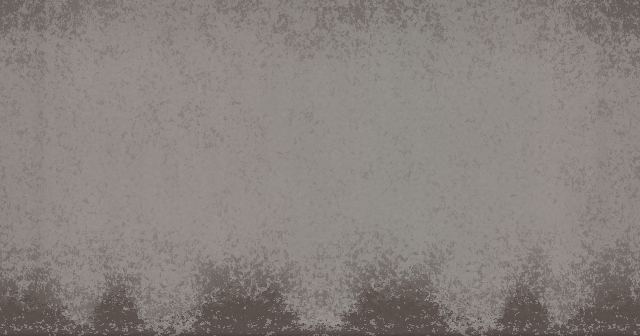
Write a Shadertoy shader that draws this texture.

```glsl
// Weathered plaster wall: a soft warm-grey field with streaks and fine grain,
// speckled with grime at the rim and eaten away along the foot by near-mirrored
// stains. Layers of gradient noise are thresholded against smooth profiles.

const vec3 WARM_PLASTER = vec3(0.582, 0.556, 0.542);
const vec3 COOL_PLASTER = vec3(0.570, 0.555, 0.537);
const vec3 PALE_FLAKE   = vec3(0.610, 0.590, 0.580);
const vec3 GRIME        = vec3(0.370, 0.330, 0.310);
const vec3 BARE_WALL    = vec3(0.350, 0.308, 0.292);

vec2 gradientAt(vec2 cell) {
    vec2 k = vec2(dot(cell, vec2(127.1, 311.7)), dot(cell, vec2(269.5, 183.3)));
    return fract(sin(k) * 43758.5) * 2.0 - 1.0;
}

float gradientNoise(vec2 p) {
    vec2 i = floor(p), f = fract(p);
    vec2 u = f * f * f * (f * (f * 6.0 - 15.0) + 10.0);
    float a = dot(gradientAt(i), f);
    float b = dot(gradientAt(i + vec2(1, 0)), f - vec2(1, 0));
    float c = dot(gradientAt(i + vec2(0, 1)), f - vec2(0, 1));
    float d = dot(gradientAt(i + vec2(1, 1)), f - vec2(1, 1));
    return 1.4 * mix(mix(a, b, u.x), mix(c, d, u.x), u.y);
}

// Fractal sum, roughly -0.6 to 0.6
float fbm(vec2 p, int octaves, float gain) {
    float sum = 0.0, amp = 1.0, power = 0.0;
    for (int i = 0; i < octaves; i++) {
        sum += amp * gradientNoise(p);
        power += amp * amp;
        amp *= gain;
        p = mat2(1.6, 1.2, -1.2, 1.6) * p + 7.3;
    }
    return 0.75 * sum / sqrt(power);
}

float hump(float x, float centre, float width) {
    float d = (x - centre) / width;
    return exp(-d * d);
}

// Flat-topped bump with soft shoulders
float plateau(float x, float centre, float halfWidth, float soft) {
    return 1.0 - smoothstep(halfWidth - soft, halfWidth + soft, abs(x - centre));
}

// Where stains climb from the foot; m runs from the axis (0) to the sides (1)
float stainColumns(float m) {
    return plateau(m, 0.235, 0.135, 0.06)
         + 0.9 * plateau(m, 0.635, 0.06, 0.04)
         + 0.75 * plateau(m, 0.96, 0.13, 0.07);
}

vec3 plaster(vec2 uv, vec2 p, vec2 q, float m) {
    float cool = hump(uv.x, 0.63, 0.17);
    vec3 col = mix(WARM_PLASTER, COOL_PLASTER, cool);
    float clouds = fbm(p * 4.0, 4, 0.7);
    float streaks = fbm(vec2(q.x * 22.0, q.y * 3.0), 3, 0.7);
    float grain = fbm(p * 75.0, 2, 0.9);
    float drip = hump(m, 0.88, 0.018) + 0.5 * hump(m, 0.65, 0.02);
    float light = 1.0 + 0.018 * clouds + 0.016 * streaks + 0.050 * grain;
    light -= 0.03 * drip * (0.6 + streaks);
    // Broad fall-off towards top, foot and sides
    light -= 0.06 * smoothstep(0.75, 1.05, uv.y);
    light -= 0.02 * smoothstep(0.38, 0.05, uv.y);
    light -= 0.035 * smoothstep(0.70, 1.0, m);
    return col * light;
}

// Crisp speckled grime, dense at the rim and sparse in the field
float rimGrime(vec2 uv, vec2 p, vec2 q, float m) {
    float top = smoothstep(0.70, 1.04, uv.y);
    float corner = smoothstep(0.55, 1.0, m) * (uv.x > 0.5 ? 1.0 : 0.75);
    float topMiddle = hump(uv.x, 0.59, 0.12) + 0.4 * hump(uv.x, 0.41, 0.10);
    float amount = 0.07 + top * (0.16 + 0.28 * corner + 0.16 * topMiddle);
    amount += 0.12 * corner + 0.10 * hump(length(uv - vec2(0.30, 0.66)), 0.0, 0.10);
    float low = smoothstep(0.40, 0.07, uv.y);
    amount += low * (0.25 + 0.36 * low * stainColumns(m));
    float speckle = fbm(q * vec2(62.0, 54.0), 3, 1.0);
    float patches = fbm(p * vec2(13.0, 10.0) + 3.7, 3, 0.8);
    float cover = amount + 0.95 * speckle + 0.50 * patches;
    return (0.15 + 1.1 * amount) * smoothstep(0.14, 0.62, cover);
}

// Exposed areas along the foot, with crumbling upper borders
float exposedWall(vec2 uv, vec2 q, float m) {
    float ragged = fbm(q * vec2(15.0, 20.0) + 11.0, 3, 0.8);
    float crumbs = fbm(q * vec2(62.0, 76.0) + 2.3, 3, 0.95);
    float height = 0.040 + 0.080 * stainColumns(m) - 0.012 * hump(m, 0.0, 0.10);
    float depth = height - uv.y + 0.062 * ragged + 0.095 * crumbs;
    return smoothstep(-0.014, 0.018, depth);
}

// Pale remnants left inside the exposed areas
float paleFlakes(vec2 uv, vec2 q, float m) {
    float chips = fbm(q * vec2(46.0, 60.0) + 5.1, 3, 0.95);
    float clumps = fbm(q * vec2(12.0, 18.0) + 8.4, 2, 0.7);
    float bias = 0.20 * hump(uv.y, 0.028, 0.020)
               + 0.20 * hump(m, 0.0, 0.12)
               + 0.20 * hump(m, 0.47, 0.10)
               + 0.12 * hump(m, 0.77, 0.08);
    float cover = chips + 0.3 * clumps + bias;
    return smoothstep(0.30, 0.46, cover) * smoothstep(0.28, 0.12, uv.y);
}

void mainImage(out vec4 fragColor, in vec2 fragCoord) {
    vec2 uv = fragCoord / iResolution.xy;
    vec2 p = fragCoord / iResolution.y;
    float fromAxis = abs(uv.x - 0.501);
    float m = 2.0 * fromAxis;
    vec2 q = vec2(fromAxis * iResolution.x / iResolution.y, uv.y);
    q += 0.006 * vec2(gradientNoise(p * 9.0), gradientNoise(p * 9.0 + 31.0));

    vec3 col = plaster(uv, p, q, m);
    col = mix(col, GRIME, clamp(rimGrime(uv, p, q, m), 0.0, 0.85));
    float bare = exposedWall(uv, q, m);
    vec3 bareCol = BARE_WALL * (1.0 + 0.10 * fbm(p * 60.0, 3, 0.9));
    col = mix(col, bareCol, 0.92 * bare);
    col = mix(col, PALE_FLAKE, 0.66 * paleFlakes(uv, q, m));
    col *= 1.0 - 0.15 * smoothstep(0.014, 0.0, uv.y);
    fragColor = vec4(col, 1.0);
}
```
